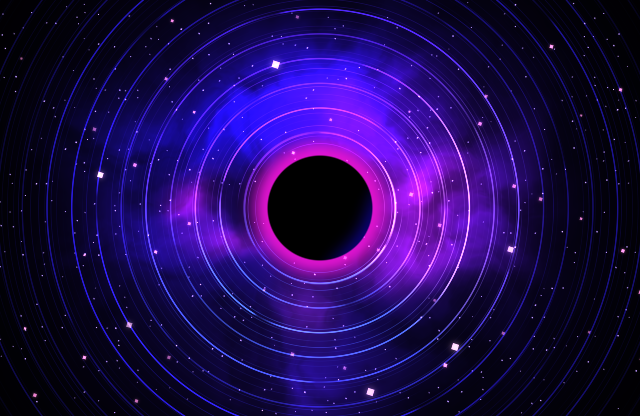
This background is drawn by a WebGL 2 fragment shader. Its source:

```glsl
#version 300 es
precision highp float;
// A black disc with a hot magenta rim, in front of violet nebula clouds.
// Clouds are soft ellipses shaped by fractal noise; broken light trails
// repeat at even radii; stars are scattered over jittered hash grids.

uniform vec2 u_resolution;
out vec4 fragColor;

const float TAU = 6.2831853;
const float DISC_RADIUS = 0.126;
const float RING_START = 0.181;
const float RING_STEP = 0.0594;

float hash(vec2 p) {
  vec3 q = fract(p.xyx * vec3(0.1031, 0.1030, 0.0973));
  q += dot(q, q.yzx + 33.33);
  return fract((q.x + q.y) * q.z);
}

float noise(vec2 p) {
  vec2 i = floor(p), f = fract(p);
  f = f * f * (3.0 - 2.0 * f);
  return mix(mix(hash(i), hash(i + vec2(1, 0)), f.x),
             mix(hash(i + vec2(0, 1)), hash(i + vec2(1, 1)), f.x), f.y);
}

float fbm(vec2 p) {
  float sum = 0.0, amp = 0.5;
  for (int i = 0; i < 5; i++) {
    sum += amp * noise(p);
    p = mat2(1.6, 1.2, -1.2, 1.6) * p + 7.3;
    amp *= 0.5;
  }
  return sum;
}

// Soft elliptical glow
float glow(vec2 p, vec2 center, vec2 size) {
  vec2 d = (p - center) / size;
  return exp(-dot(d, d));
}

vec3 nebula(vec2 p) {
  vec2 warp = vec2(fbm(p * 5.0 + 20.0), fbm(p * 5.0 + 50.0)) - 0.48;
  vec2 q = p + warp * 0.14;
  vec3 c = vec3(0.08, 0.03, 0.36) * glow(q, vec2(0.0, 0.02), vec2(0.46, 0.40));
  // Blue clouds: top, upper left, far left, lower left, bottom
  c += vec3(0.09, 0.03, 0.60) * glow(q, vec2(-0.04, 0.30), vec2(0.20, 0.12));
  c += vec3(0.05, 0.02, 0.55) * glow(q, vec2(-0.24, 0.18), vec2(0.17, 0.10));
  c += vec3(0.04, 0.02, 0.26) * glow(q, vec2(-0.50, 0.18), vec2(0.13, 0.12));
  c += vec3(0.07, 0.02, 0.34) * glow(q, vec2(-0.38, -0.08), vec2(0.18, 0.10));
  c += vec3(0.10, 0.03, 0.34) * glow(q, vec2(-0.05, -0.41), vec2(0.15, 0.12));
  // Violet clouds: upper right, far right, below the disc
  c += vec3(0.28, 0.03, 0.62) * glow(q, vec2(0.13, 0.20), vec2(0.15, 0.11));
  c += vec3(0.18, 0.03, 0.40) * glow(q, vec2(0.39, 0.02), vec2(0.12, 0.17));
  c += vec3(0.26, 0.06, 0.35) * glow(q, vec2(-0.03, -0.23), vec2(0.07, 0.06));
  // Magenta clouds: right, lower right, two on the left
  c += vec3(0.58, 0.07, 0.58) * glow(q, vec2(0.25, 0.03), vec2(0.12, 0.11));
  c += vec3(0.34, 0.05, 0.42) * glow(q, vec2(0.21, -0.11), vec2(0.13, 0.07));
  c += vec3(0.42, 0.04, 0.36) * glow(q, vec2(-0.30, 0.02), vec2(0.05, 0.06));
  c += vec3(0.38, 0.05, 0.34) * glow(q, vec2(-0.24, -0.09), vec2(0.07, 0.04));
  float wisps = smoothstep(0.15, 0.75, fbm(p * 6.0 + warp * 2.0));
  return vec3(0.012, 0.006, 0.05) + c * mix(0.45, 1.4, wisps);
}

float line(float d, float halfWidth, float px) {
  return 1.0 - smoothstep(halfWidth - 0.5 * px, halfWidth + 0.5 * px, abs(d));
}

// Light trails: bright arcs at even steps, faint jittered ones between
vec3 rings(vec2 p, float r, float px) {
  float turn = atan(p.y, p.x) / TAU;
  float k = max(floor((r - RING_START) / RING_STEP + 0.5), 0.0);
  float s = fract(turn * 3.0 + 0.235 + k * 0.381);
  float arc = smoothstep(0.0, 0.12, s) * smoothstep(1.0, 0.97, s);
  arc *= 0.55 + 0.45 * sin(TAU * (turn + hash(vec2(k, 3.0))));
  arc = max(arc, 0.3 * smoothstep(0.0, 0.12, s) * smoothstep(1.0, 0.97, s));

  vec2 dir = p / max(r, 0.001);
  vec3 inner = mix(vec3(0.30, 0.50, 0.98), vec3(0.62, 0.24, 1.0), smoothstep(-0.7, 0.6, dir.y));
  inner = mix(inner, vec3(0.95, 0.72, 1.0), smoothstep(0.5, 1.0, dir.x));
  vec3 tint = mix(inner, vec3(0.16, 0.11, 0.88), smoothstep(0.30, 0.58, r));
  float main = line(r - RING_START - k * RING_STEP, 0.0018, px) * (0.22 + 0.85 * arc);

  float cell = floor(r / 0.0149);
  float offset = (0.25 + 0.5 * hash(vec2(cell, 9.0))) * 0.0149;
  float sweep = fract(turn * 2.0 + hash(vec2(cell, 17.0)));
  float faint = line(r - cell * 0.0149 - offset, 0.0010, px);
  faint *= smoothstep(0.0, 0.5, sweep) * smoothstep(1.0, 0.9, sweep) * hash(vec2(cell, 5.0));
  return tint * (main + 0.32 * faint) * smoothstep(1.05, 0.45, r);
}

// Slightly turned square stars, one at most per grid cell
float stars(vec2 p, float cells, float density, float size, float px) {
  vec2 id = floor(p * cells) + cells * 7.0;
  vec2 jitter = 0.2 + 0.6 * vec2(hash(id + 11.0), hash(id + 37.0));
  vec2 d = abs(mat2(0.95, 0.3, -0.3, 0.95) * (fract(p * cells) - jitter) / cells);
  float radius = size * (0.5 + 0.5 * hash(id + 71.0));
  float body = 1.0 - smoothstep(radius - 0.5 * px, radius + 0.7 * px, max(d.x, d.y));
  float halo = 0.3 * exp(-dot(d, d) / (radius * radius * 3.0));
  return (body + halo) * step(hash(id), density) * (0.4 + 0.6 * hash(id + 91.0));
}

void main() {
  float px = 1.0 / u_resolution.y;
  vec2 p = (gl_FragCoord.xy - 0.5 * u_resolution) * px;
  float r = length(p);

  vec3 color = nebula(p) * smoothstep(1.1, 0.35, r);
  // Hot rim around the disc
  float edge = max(r - DISC_RADIUS, 0.0);
  color = mix(color, vec3(0.92, 0.08, 0.84), 0.92 * exp(-edge * edge / 0.0016));
  color += rings(p, r, px) * smoothstep(0.01, 0.04, edge);
  color += vec3(0.75, 0.60, 1.0) * stars(p, 40.0, 0.20, 0.0013, px);
  color += vec3(1.0, 0.55, 0.85) * stars(p, 12.0, 0.16, 0.0038, px);
  color += vec3(1.0, 0.75, 0.90) * stars(p, 5.0, 0.17, 0.0085, px);

  // Dark disc, lit blue at its lower right
  float lit = smoothstep(0.055, 0.135, dot(p, vec2(0.85, -0.53))) * smoothstep(0.06, DISC_RADIUS, r);
  vec3 disc = vec3(0.04, 0.01, 0.42) * lit;
  color = mix(disc, color, smoothstep(-px, px, r - DISC_RADIUS));
  fragColor = vec4(min(color, 1.0), 1.0);
}
```
